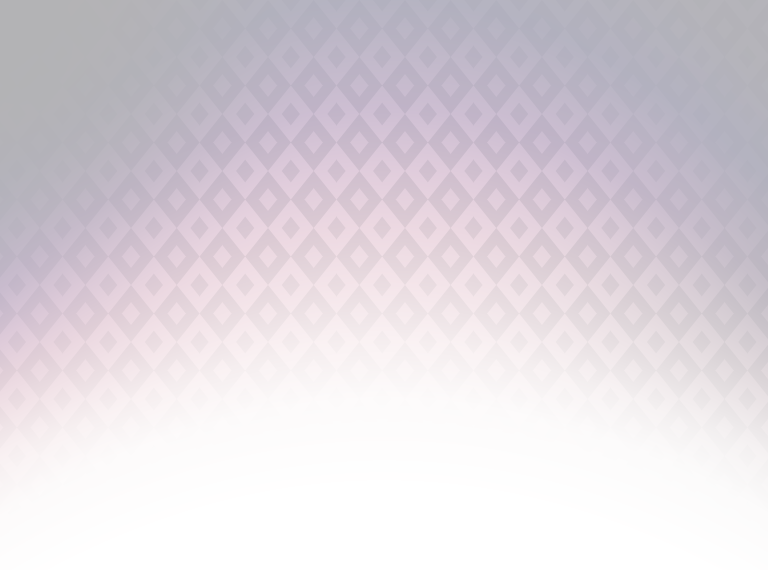
This background is drawn by a WebGL 1 fragment shader. Its source:

```glsl
precision highp float;
// Pale argyle diamonds over a dome-shaped fade from slate through mauve and rose to white.
uniform vec2 u_resolution;

// Linear blend to the next colour between two levels
vec3 blendTo(vec3 color, vec3 next, float from, float to, float level) {
  return mix(color, next, clamp((level - from) / (to - from), 0.0, 1.0));
}

vec3 fadeColor(float level) {
  vec3 color = vec3(0.705, 0.703, 0.725);
  color = blendTo(color, vec3(0.703, 0.698, 0.753), -0.20, 0.00, level);
  color = blendTo(color, vec3(0.778, 0.725, 0.802), 0.00, 0.19, level);
  color = blendTo(color, vec3(0.847, 0.776, 0.835), 0.19, 0.30, level);
  color = blendTo(color, vec3(0.896, 0.824, 0.859), 0.30, 0.40, level);
  color = blendTo(color, vec3(0.935, 0.880, 0.898), 0.40, 0.50, level);
  color = blendTo(color, vec3(0.970, 0.940, 0.945), 0.50, 0.60, level);
  color = blendTo(color, vec3(0.990, 0.982, 0.982), 0.60, 0.70, level);
  return blendTo(color, vec3(1.0), 0.70, 0.86, level);
}

// Checkered diamonds with inverted cores: -1 is dark, +1 is light
float diamondTone(vec2 p) {
  vec2 cell = abs(fract(vec2((p.x + 0.0433) / 0.0801 + 0.5, p.y / 0.1)) - 0.5);
  float d = cell.x + cell.y;
  float blur = 10.0 / u_resolution.y;
  float tone = 2.0 * smoothstep(0.5 - blur, 0.5 + blur, d) - 1.0;
  float outsideCore = smoothstep(0.2 - blur, 0.2 + blur, min(d, 1.0 - d));
  return tone * mix(-0.8, 1.0, outsideCore);
}

void main() {
  // Height units, with x measured from the centre
  vec2 p = gl_FragCoord.xy / u_resolution.y;
  p.x -= 0.5 * u_resolution.x / u_resolution.y;
  float depth = 1.0 - p.y;

  // Dome-shaped colour level, flatter towards the bottom
  float bend = mix(0.70, 0.45, smoothstep(0.5, 0.82, depth));
  float level = depth - bend * p.x * p.x;
  vec3 color = fadeColor(level);

  // Neutral grey in the top left corner and along the right side
  float corner = 1.0 - smoothstep(0.1, 0.6, length(p - vec2(-0.674, 1.0)));
  color = mix(color, vec3(0.702, 0.702, 0.706), 0.8 * corner);
  float rightSide = smoothstep(0.0, 0.65, p.x) * smoothstep(0.2, 0.6, depth);
  float luma = dot(color, vec3(0.3, 0.59, 0.11));
  color = mix(color, vec3(luma), 0.6 * rightSide);

  // Diamonds are strongest in the rose band and dissolve into white
  float strength = mix(0.007, 0.032, smoothstep(-0.05, 0.30, level));
  strength *= 1.0 - smoothstep(0.35, 0.76, level);
  strength *= mix(1.0, 0.55, smoothstep(0.2, 0.67, abs(p.x))) * (1.0 - 0.7 * corner);
  color += diamondTone(p) * strength * vec3(1.0, 0.82, 0.85);

  gl_FragColor = vec4(clamp(color, 0.0, 1.0), 1.0);
}
```
